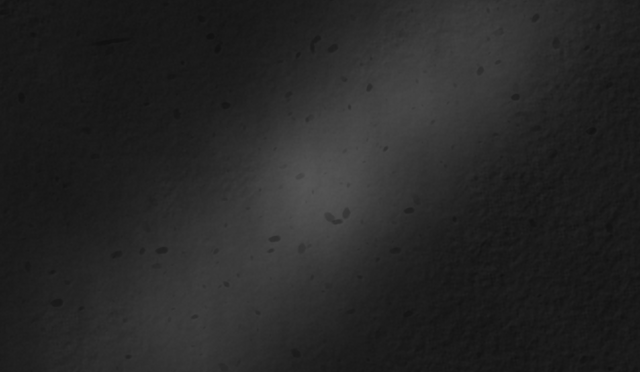
Give the GLSL for this texture, as a Shadertoy shader.

```glsl
// Dark pitted concrete wall crossed by a soft diagonal pool of light.

float hash(vec2 p) {
    return fract(sin(dot(p, vec2(127.1, 311.7))) * 43758.5453);
}

float valueNoise(vec2 p) {
    vec2 cell = floor(p);
    vec2 f = fract(p);
    f = f * f * (3.0 - 2.0 * f);
    float low = mix(hash(cell), hash(cell + vec2(1.0, 0.0)), f.x);
    float high = mix(hash(cell + vec2(0.0, 1.0)), hash(cell + 1.0), f.x);
    return mix(low, high, f.y);
}

float fbm(vec2 p, int octaves) {
    float sum = 0.0;
    float weight = 0.5;
    for (int i = 0; i < octaves; i++) {
        sum += weight * (valueNoise(p) - 0.5);
        p = mat2(1.6, 1.2, -1.2, 1.6) * p + 17.3;
        weight *= 0.5;
    }
    return sum;
}

// Light: a diagonal band with a brighter core
float wallLight(vec2 p) {
    float along = dot(p, vec2(0.72, 0.69));
    float across = dot(p, vec2(0.69, -0.72));
    float band = exp(-pow(across / 0.26, 2.0) - pow(along / 0.85, 4.0));
    float core = exp(-dot(p, p) / 0.035);
    return 0.098 + 0.155 * band + 0.05 * core;
}

// Relief: height difference towards the upper left
float relief(vec2 p, float scale) {
    vec2 stepToLight = vec2(-0.35, 0.35);
    return fbm(p * scale, 2) - fbm(p * scale + stepToLight, 2);
}

// Pit: x is the dark hollow, y the lit lower rim
vec2 pit(vec2 offset, vec2 radius, float angle, float blur) {
    float c = cos(angle);
    float s = sin(angle);
    float size = min(radius.x, radius.y);
    vec2 q = mat2(c, -s, s, c) * offset;
    q += size * 0.7 * vec2(fbm(offset * 90.0, 2), fbm(offset * 90.0 + 9.0, 2));
    float edge = (length(q / radius) - 1.0) * size;
    float hollow = 1.0 - smoothstep(-blur, blur, edge);
    float rim = exp(-pow(edge / blur, 2.0));
    rim *= smoothstep(0.0, 1.0, dot(normalize(offset + 1e-5), vec2(0.6, -0.8)));
    return vec2(hollow, rim);
}

// Small pits scattered over a jittered grid
vec2 scatteredPits(vec2 p, float scale, float density, float blur) {
    vec2 total = vec2(0.0);
    vec2 home = floor(p * scale);
    for (int y = -1; y <= 1; y++) {
        for (int x = -1; x <= 1; x++) {
            vec2 cell = home + vec2(x, y);
            float present = step(hash(cell + 3.7), density);
            vec2 jitter = vec2(hash(cell + 11.3), hash(cell + 27.9));
            vec2 radius = mix(vec2(0.08, 0.05), vec2(0.2, 0.13), hash(cell + 41.1));
            float strength = present * mix(0.3, 1.0, hash(cell + 71.7));
            vec2 offset = p - (cell + jitter) / scale;
            float angle = 3.14159 * hash(cell + 53.9);
            total += strength * pit(offset, radius / scale, angle, blur);
        }
    }
    return total;
}

// Larger hollows: centre, then half width and half height
vec2 largePits(vec2 p, float blur) {
    const vec4 hollows[10] = vec4[10](
        vec4(-0.02, 0.37, 0.006, 0.017), vec4(0.73, 0.147, 0.013, 0.011),
        vec4(0.24, -0.067, 0.013, 0.009), vec4(-0.122, -0.143, 0.015, 0.009),
        vec4(-0.425, -0.174, 0.016, 0.010), vec4(0.047, -0.097, 0.014, 0.007),
        vec4(-0.294, 0.401, 0.011, 0.010), vec4(0.526, 0.238, 0.011, 0.010),
        vec4(-0.707, -0.315, 0.016, 0.012), vec4(-0.56, 0.388, 0.06, 0.006));
    vec2 total = vec2(0.0);
    for (int i = 0; i < 10; i++) {
        total += pit(p - hollows[i].xy, hollows[i].zw, 0.15, blur);
    }
    return total;
}

void mainImage(out vec4 fragColor, in vec2 fragCoord) {
    vec2 p = (fragCoord - 0.5 * iResolution.xy) / iResolution.y;
    float blur = max(0.003, 1.0 / iResolution.y);
    float tone = wallLight(p);

    // Broad stains and faint vertical streaks
    float stains = fbm(p * 4.0 + 5.0, 5);
    float streaks = fbm(p * vec2(22.0, 3.0), 3);
    tone *= 1.0 + 0.28 * stains + 0.10 * streaks;

    // Plaster grain, rougher on the right and in loose patches
    float rightSide = smoothstep(0.3, 0.55, p.x - 0.5 * p.y);
    float patches = smoothstep(0.02, 0.2, fbm(p * 5.0 + 31.0, 3));
    float roughness = 0.025 + 0.035 * rightSide + 0.025 * patches;
    tone += roughness * (relief(p, 75.0) + 0.5 * relief(p, 34.0));
    tone += 0.012 * (valueNoise(p * 190.0) - 0.5);

    // Pits with shaded hollows and lit rims
    vec2 pits = scatteredPits(p, 13.0, 0.35, blur);
    pits += 0.6 * scatteredPits(p + 4.3, 27.0, 0.3, blur);
    pits += largePits(p, blur);
    tone *= 1.0 - 0.28 * min(pits.x, 1.3);
    tone += 0.018 * min(pits.y, 1.0);

    fragColor = vec4(vec3(clamp(tone, 0.0, 1.0)), 1.0);
}
```
